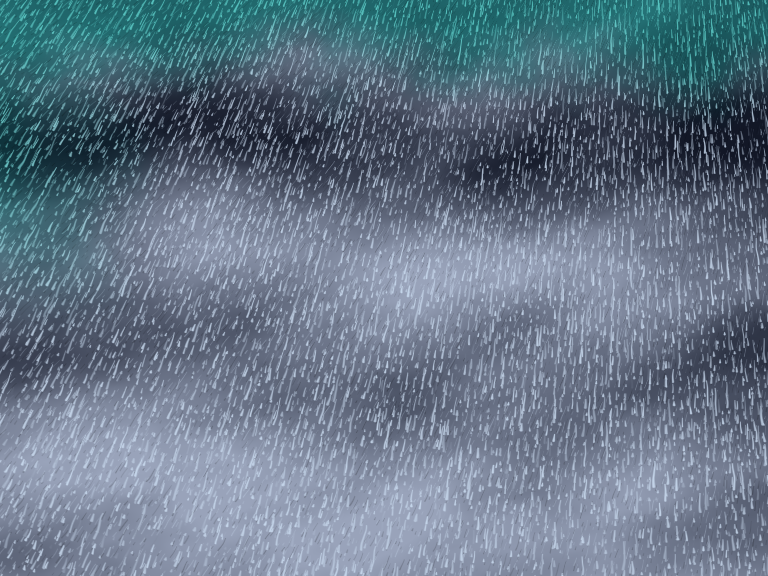
Give the GLSL for this texture, as a WebGL 2 fragment shader.

```glsl
#version 300 es
precision highp float;

uniform vec2 u_resolution;
out vec4 fragColor;

// Colours
const vec3 CLOUD_DARK = vec3(0.07, 0.09, 0.15);
const vec3 CLOUD_LIGHT = vec3(0.60, 0.64, 0.73);
const vec3 TEAL_DARK = vec3(0.04, 0.19, 0.22);
const vec3 TEAL_LIGHT = vec3(0.19, 0.56, 0.57);
const vec3 DROP_GREY = vec3(0.80, 0.87, 0.95);
const vec3 DROP_TEAL = vec3(0.38, 0.83, 0.81);

// Rain: points the streaks fan out from, cell sizes and drop sizes
const vec2 RAIN_SOURCE = vec2(1.12, 2.6);
const vec2 MIST_SOURCE = vec2(1.65, 2.2);
const float FAN_RADIUS = 2.1;
const vec2 MIST_CELL = vec2(0.0075, 0.034);
const vec2 DROP_CELL = vec2(0.0125, 0.027);
const vec2 STREAK_CELL = vec2(0.017, 0.062);
const float MIST_WIDTH = 0.0009;
const float DROP_WIDTH = 0.0021;
const float STREAK_WIDTH = 0.0020;
const float RAIN_STRENGTH = 0.85;
const float WOBBLE = 0.003;

vec2 hash2(vec2 p) {
  vec3 q = fract(p.xyx * vec3(0.1031, 0.1030, 0.0973));
  q += dot(q, q.yzx + 33.33);
  return fract((q.xx + q.yz) * q.zy);
}

float cornerSlope(vec2 cell, vec2 offset) {
  float angle = 6.28318 * hash2(cell + 211.0).x;
  return dot(vec2(cos(angle), sin(angle)), offset);
}

float gradientNoise(vec2 p) {
  vec2 i = floor(p), f = fract(p);
  vec2 u = f * f * f * (f * (f * 6.0 - 15.0) + 10.0);
  vec2 e = vec2(1.0, 0.0);
  return mix(mix(cornerSlope(i, f), cornerSlope(i + e, f - e), u.x),
             mix(cornerSlope(i + e.yx, f - e.yx), cornerSlope(i + 1.0, f - 1.0), u.x), u.y);
}

float fbm(vec2 p) {
  float sum = 0.0, amplitude = 1.0;
  for (int i = 0; i < 5; i++) {
    sum += amplitude * gradientNoise(p);
    p = mat2(1.6, 1.1, -1.1, 1.6) * p + 7.3;
    amplitude *= 0.48;
  }
  return sum;
}

float band(float y, float centre, float width) {
  float d = (y - centre) / width;
  return exp(-d * d);
}

// Cloud brightness, from 0 for storm dark to 1 for pale haze
float cloudTone(vec2 p) {
  vec2 q = mat2(0.97, -0.24, 0.24, 0.97) * p;
  float billow = fbm(q * vec2(2.1, 4.2) + 3.7);
  float y = p.y + 0.09 * gradientNoise(p * 2.7 + 11.0);
  float tone = mix(0.88, 0.58, p.y) + 0.42 * billow;
  tone -= 0.46 * band(y, 0.77, 0.10) * (1.0 + 0.9 * gradientNoise(p * vec2(2.6, 3.0) + 5.0));
  tone -= 0.30 * band(y, 0.37, 0.08);
  tone += 0.16 * band(y, 0.53, 0.10) * band(p.x, 0.78, 0.42);
  tone -= 0.26 * smoothstep(1.0, 1.36, p.x) + 0.10 * smoothstep(0.25, 0.0, p.x);
  return clamp(tone, 0.0, 1.0);
}

// One layer of tapered drops, one per cell of a fan around the source
float rainLayer(vec2 p, vec2 source, vec2 cell, float width, float chance, float seed) {
  vec2 d = p - source;
  vec2 q = vec2(atan(d.x, -d.y) * FAN_RADIUS, -length(d));
  q.x += WOBBLE * gradientNoise(q * vec2(55.0, 38.0) + seed);
  q.y += cell.y * hash2(vec2(floor(q.x / cell.x), seed)).x;
  vec2 id = floor(q / cell);
  vec2 place = hash2(id + seed), kind = hash2(id + seed + 57.0);
  float span = cell.y * mix(0.10, 0.78, kind.x * kind.x);
  float radius = width * mix(0.55, 1.0, place.y);
  vec2 room = max(cell - vec2(0.0, span) - 3.0 * width, 0.0);
  vec2 local = q - (id + 0.5) * cell - (place - 0.5) * room;
  float along = clamp(local.y / span + 0.5, 0.0, 1.0);
  float dist = length(local - vec2(0.0, (along - 0.5) * span));
  float soft = 0.8 / u_resolution.y;
  float cover = smoothstep(soft, -soft, dist - radius * mix(1.0, 0.45, along));
  return cover * smoothstep(-0.1, 0.1, chance - kind.y) * mix(0.45, 1.0, place.x);
}

void main() {
  vec2 p = gl_FragCoord.xy / u_resolution.y;

  // Sky, with teal light along the top and upper left
  float tone = cloudTone(p);
  float ragged = 0.12 * fbm(p * 3.0 + 20.0);
  float top = smoothstep(0.80, 0.97, p.y + ragged);
  float left = smoothstep(0.30, 0.0, p.x + ragged) * smoothstep(0.38, 0.75, p.y);
  float teal = max(top, 0.85 * left);
  vec3 colour = mix(mix(CLOUD_DARK, CLOUD_LIGHT, tone),
                    mix(TEAL_DARK, TEAL_LIGHT, tone), teal);

  // Fine slanted mist, light and dark
  float paleMist = rainLayer(p, MIST_SOURCE, MIST_CELL, MIST_WIDTH, 0.75, 13.0);
  float darkMist = rainLayer(p, MIST_SOURCE, MIST_CELL, MIST_WIDTH, 0.70, 91.0);
  colour *= 1.0 - 0.24 * darkMist;

  // Drops and long streaks in loose clumps
  float chance = 0.62 + 0.35 * gradientNoise(p * 6.0 + 31.0) - 0.15 * smoothstep(0.3, 0.0, p.y);
  float rain = 0.45 * paleMist;
  for (int i = 0; i < 3; i++) {
    float seed = 120.0 + 37.0 * float(i);
    rain = max(rain, rainLayer(p, RAIN_SOURCE, DROP_CELL, DROP_WIDTH, chance, seed));
  }
  for (int i = 0; i < 2; i++) {
    float seed = 310.0 + 43.0 * float(i);
    rain = max(rain, rainLayer(p, RAIN_SOURCE, STREAK_CELL, STREAK_WIDTH, chance, seed));
  }
  colour = mix(colour, mix(DROP_GREY, DROP_TEAL, teal), RAIN_STRENGTH * rain);

  fragColor = vec4(colour, 1.0);
}
```
